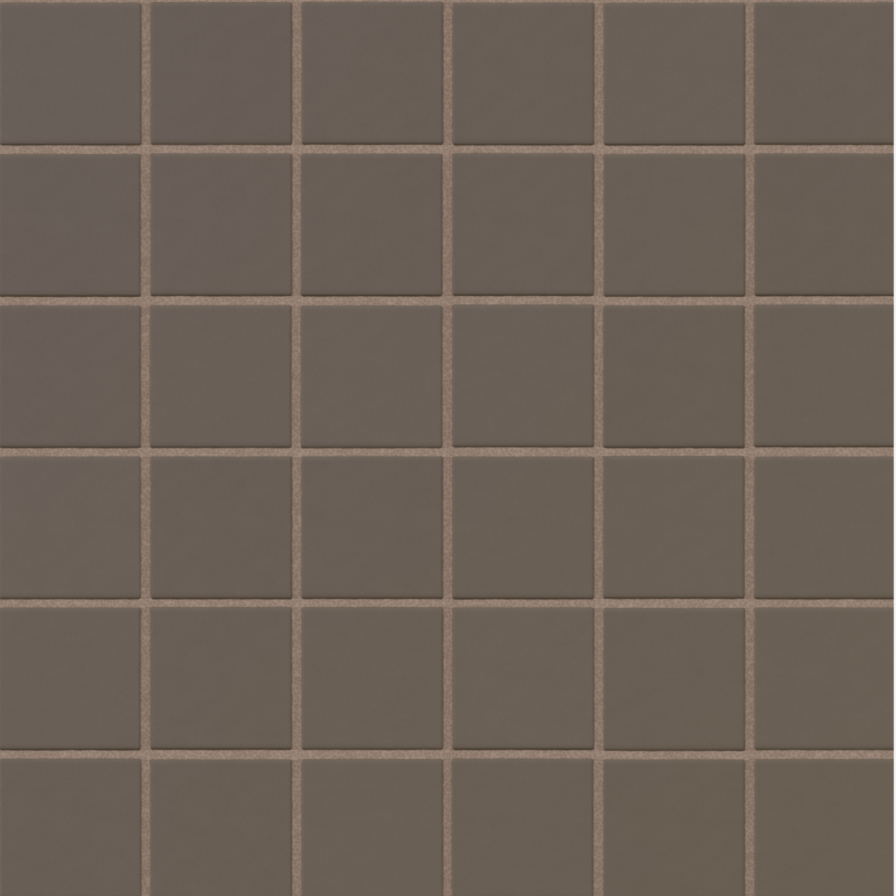
A Shadertoy shader for this pattern:

```glsl
const vec2 PITCH = vec2(0.1684, 0.1689);
const vec2 FIRST_JOINT = vec2(0.1628, 0.1576);
const vec2 JOINT_HALF = vec2(0.0054, 0.0050);
const float CORNER_RADIUS = 0.003;

const vec3 TILE = vec3(0.412, 0.372, 0.336);
const vec3 GROUT = vec3(0.560, 0.485, 0.430);
const vec3 SHADOW = vec3(0.270, 0.220, 0.175);
const vec3 SHEEN = vec3(0.500, 0.445, 0.400);
const vec3 BORDER = vec3(0.96);

vec2 hash2(vec2 p) {
    vec3 q = fract(p.xyx * vec3(0.1031, 0.1030, 0.0973));
    q += dot(q, q.yzx + 33.33);
    return fract((q.xx + q.yz) * q.zy);
}

// Distance to the nearest scattered grain, centred near zero
float cellNoise(vec2 p) {
    vec2 cell = floor(p), f = fract(p);
    float nearest = 2.0;
    for (int y = -1; y <= 1; y++)
    for (int x = -1; x <= 1; x++) {
        vec2 o = vec2(x, y);
        vec2 d = o + hash2(cell + o + 71.0) - f;
        nearest = min(nearest, dot(d, d));
    }
    return sqrt(nearest) - 0.48;
}

// Layered sines, roughly -1 to 1
float waves(vec2 p) {
    float sum = 0.0, gain = 0.55;
    for (int i = 0; i < 4; i++) {
        sum += gain * sin(p.x + 1.7 * sin(p.y)) * cos(p.y - 0.6 * p.x);
        p = mat2(1.5, 1.1, -1.1, 1.5) * p + 2.3;
        gain *= 0.55;
    }
    return sum;
}

float roundedBox(vec2 p, vec2 halfSize, float radius) {
    vec2 q = abs(p) - halfSize + radius;
    return length(max(q, 0.0)) + min(max(q.x, q.y), 0.0) - radius;
}

// Soft band that fades inward from an edge
float edgeBand(float depth, float width) {
    return 1.0 - smoothstep(0.0, width, depth);
}

vec3 tileColor(vec2 uv, vec2 id, vec2 p, vec2 halfSize, float grain) {
    vec2 rnd = hash2(id + 19.0);
    vec3 color = TILE + (rnd.x - 0.5) * 0.012;

    // Cool tint at the upper left, warm olive at the lower right
    float tint = uv.y - uv.x + 0.15 * waves(uv * 9.0);
    color += vec3(-0.001, 0.000, 0.013) * tint;
    color += 0.009 * grain + 0.005 * waves(uv * 75.0);

    // Rounded rim: lit above, shaded below and on the right
    vec2 lowDepth = p + halfSize, highDepth = halfSize - p;
    float worn = 0.75 + 0.25 * waves(uv * 85.0 + rnd * 6.0);
    color = mix(color, SHEEN, 0.42 * edgeBand(highDepth.y, 0.0065) * worn);
    color = mix(color, SHEEN, 0.18 * edgeBand(lowDepth.x, 0.004));
    color = mix(color, SHADOW, 0.40 * edgeBand(highDepth.x, 0.004) * worn);
    color = mix(color, SHADOW, 0.22 * edgeBand(lowDepth.y, 0.009));
    return mix(color, SHADOW, (0.6 + 0.4 * rnd.y) * edgeBand(lowDepth.y, 0.0038));
}

vec3 groutColor(vec2 uv, vec2 p, vec2 halfSize, float grain) {
    // Horizontal joints catch more light than vertical ones
    float horizontal = step(halfSize.y, abs(p.y));
    vec3 color = GROUT + mix(-0.018, 0.020, horizontal);
    color += vec3(0.085, 0.078, 0.074) * grain;
    return color + 0.022 * waves(uv * 130.0);
}

void mainImage(out vec4 fragColor, in vec2 fragCoord) {
    vec2 uv = fragCoord / iResolution.xy;
    float pixel = 1.0 / min(iResolution.x, iResolution.y);

    // Tile grid
    vec2 grid = (uv - FIRST_JOINT) / PITCH;
    vec2 id = floor(grid);
    vec2 p = (fract(grid) - 0.5) * PITCH;
    vec2 halfSize = 0.5 * PITCH - JOINT_HALF;

    // Slightly uneven tile outline
    p += (hash2(id + 5.0) - 0.5) * 0.0012;
    float outline = roundedBox(p, halfSize, CORNER_RADIUS);
    outline += 0.0004 * waves(uv * 160.0);
    float tileMask = 1.0 - smoothstep(-pixel, pixel, outline);

    // Clay and mortar surfaces
    float grain = cellNoise(uv * 260.0);
    vec3 tile = tileColor(uv, id, p, halfSize, grain);
    vec3 grout = groutColor(uv, p, halfSize, grain);
    grout *= 1.0 - 0.12 * edgeBand(outline, 0.002);
    vec3 color = mix(grout, tile, tileMask);

    // Pale strip along the right side
    color = mix(color, BORDER, smoothstep(-pixel, pixel, uv.x - 0.9975));
    fragColor = vec4(color, 1.0);
}
```
